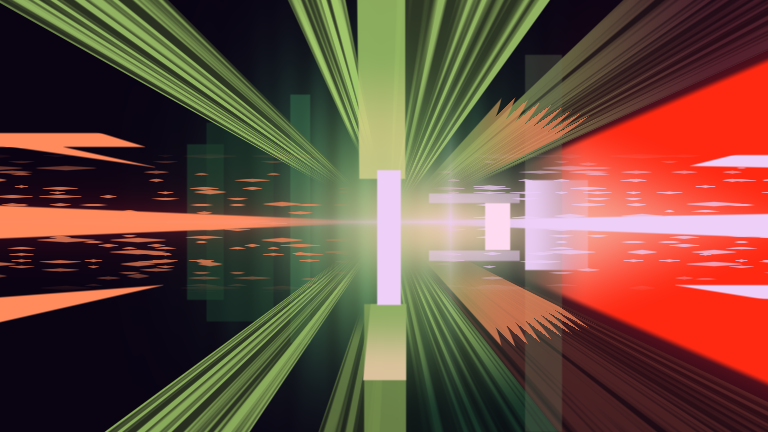
Give the GLSL for this background, as a Shadertoy shader.

```glsl
#define VANISH vec2(0.903, 0.486)
#define NIGHT vec3(0.035, 0.01, 0.07)
#define FOREST vec3(0.15, 0.34, 0.24)
#define OLIVE vec3(0.52, 0.64, 0.34)
#define SALMON vec3(1.0, 0.54, 0.36)
#define RED vec3(1.0, 0.16, 0.07)
#define LAVENDER vec3(0.93, 0.81, 0.97)
#define CREAM vec3(0.98, 0.83, 0.70)
#define WEDGE_SLOPE 0.43
#define DASH_LAYERS 3

float px; // edge softness in canvas heights

float hash(vec2 p) {
    return fract(sin(dot(p, vec2(127.1, 311.7))) * 4375.8);
}

float slope(vec2 cell, vec2 offset) {
    float a = 6.283 * hash(cell);
    return dot(vec2(cos(a), sin(a)), offset);
}

float gradientNoise(vec2 p) {
    vec2 i = floor(p), f = fract(p), u = f * f * (3.0 - 2.0 * f);
    vec2 e = vec2(1, 0);
    return mix(mix(slope(i, f), slope(i + e.xy, f - e.xy), u.x),
               mix(slope(i + e.yx, f - e.yx), slope(i + 1.0, f - 1.0), u.x), u.y);
}

float edge(float d) { return smoothstep(-px, px, d); }

float box(vec2 p, vec2 lo, vec2 hi) {
    vec2 d = min(p - lo, hi - p);
    return edge(d.x) * edge(d.y);
}

// Strands that converge on the vanishing point, bounded by two slopes
vec3 fan(vec3 base, vec2 p, vec2 span, float start, float strands, vec3 tint, float opacity) {
    float d = max(p.y, 0.001), r = p.x / d;
    float inside = edge((r - span.x) * d) * edge((span.y - r) * d);
    inside *= smoothstep(start, start + 0.08, p.y);
    float n = gradientNoise(vec2(r * strands, p.y * 1.5));
    n += 0.5 * gradientNoise(vec2(r * strands * 2.3, 7.3));
    float strand = smoothstep(-0.3, 0.3, n);
    return mix(base, tint * (0.5 + 0.65 * strand), inside * opacity * (0.6 + 0.4 * strand));
}

// Flat sliver opening outward from its tip
float shard(vec2 p, vec2 tip, vec2 slopes, float cap) {
    float d = (p.x - tip.x) * sign(tip.x), y = p.y - tip.y;
    return edge(d) * edge(y - slopes.x * d) * edge(slopes.y * d - y) * edge(cap - abs(p.y));
}

// Scattered thin dashes near the horizon
float dashes(vec2 p) {
    float sum = 0.0;
    for (int i = 0; i < DASH_LAYERS; i++) {
        float k = float(i);
        vec2 g = p * vec2(6.0 + 3.0 * k, 36.0 + 17.0 * k) + k * 0.37;
        vec2 id = floor(g), f = abs(fract(g) - 0.5);
        float len = 0.15 + 0.3 * hash(id + 3.1);
        float thick = 0.16 * (1.0 - f.x / len);
        sum += step(0.68, hash(id + k)) * smoothstep(-0.05, 0.08, thick - f.y + 0.04) * edge((len - f.x) * 0.1);
    }
    return min(sum, 1.0) * smoothstep(0.17, 0.08, abs(p.y)) * smoothstep(0.08, 0.2, abs(p.x));
}

void mainImage(out vec4 fragColor, in vec2 fragCoord) {
    px = 1.2 / iResolution.y;
    vec2 p = fragCoord / iResolution.y - VANISH;
    vec2 down = vec2(p.x, -p.y);
    float x = p.x, y = p.y, ay = abs(y);

    // Green haze with vertical streaks
    float streak = gradientNoise(vec2(x * 26.0, y * 1.2));
    vec2 h = p / vec2(0.31, 0.34);
    vec3 col = mix(NIGHT, FOREST * (1.1 + 0.7 * streak), exp(-dot(h, h)));
    col = mix(col, FOREST * 0.8, 0.55 * box(p, vec2(-0.47, -0.18), vec2(-0.385, 0.18)));
    col = mix(col, FOREST * 0.7, 0.5 * box(p, vec2(-0.425, -0.23), vec2(-0.27, 0.23)));
    col = mix(col, FOREST * 1.3, 0.5 * box(p, vec2(-0.231, -0.28), vec2(-0.185, 0.295)));

    // Red wedge and its dim halo
    float rim = WEDGE_SLOPE * x - ay;
    float right = smoothstep(0.28, 0.46, x);
    col = mix(col, vec3(0.42, 0.08, 0.12), 0.75 * right * exp(-max(-rim, 0.0) * 9.0));
    float heat = smoothstep(0.3, 0.78, x * 0.7 + ay * 1.8);
    vec3 fire = mix(vec3(0.97, 0.6, 0.54), RED, heat);
    col = mix(col, fire, right * smoothstep(-0.008, 0.012, rim));

    // Upper and lower fans
    col = fan(col, p, vec2(-1.78, -1.0), 0.08, 17.0, OLIVE, 0.95);
    col = fan(col, p, vec2(-0.46, -0.2), 0.15, 26.0, OLIVE * 1.1, 0.95);
    col = fan(col, p, vec2(0.03, 0.72), 0.06, 20.0, OLIVE * 1.05, 0.9);
    col = fan(col, p, vec2(1.05, 2.2), 0.07, 16.0, mix(OLIVE, vec3(0.3, 0.13, 0.17), smoothstep(0.1, 0.8, x)), 0.75);
    col = fan(col, down, vec2(-1.36, -0.67), 0.08, 20.0, OLIVE * 0.95, 0.95);
    col = fan(col, down, vec2(-0.34, -0.05), 0.2, 22.0, OLIVE * 0.7, 0.8);
    col = fan(col, down, vec2(0.05, 0.8), 0.1, 20.0, mix(OLIVE, FOREST * 0.6, smoothstep(0.2, 0.45, -y)), 0.8);
    col = fan(col, down, vec2(0.8, 2.1), 0.1, 15.0, vec3(0.36, 0.17, 0.15), 0.6);
    col = mix(col, vec3(0.38, 0.42, 0.32), 0.35 * box(p, vec2(0.3125, -0.486), vec2(0.398, 0.387)));

    // Serrated plates on the right
    float ratio = x / max(ay, 0.001);
    float reach = 0.34 - 0.05 * ratio - 0.045 * fract(ratio * 8.0);
    float plate = edge(reach - ay) * edge((ratio - 0.9) * ay) * edge((2.0 - ratio) * ay) * smoothstep(0.07, 0.16, ay);
    col = mix(col, mix(OLIVE, SALMON, smoothstep(0.13, 0.36, x + 0.08 * step(y, 0.0))), 0.7 * plate);

    // Central shaft
    vec3 shaft = mix(CREAM * vec3(0.95, 1.0, 0.8), OLIVE * 1.15, smoothstep(0.15, 0.4, y));
    col = mix(col, shaft, 0.9 * box(p, vec2(-0.07 - 0.012 * y, 0.1), vec2(0.035, 0.6)));
    col = mix(col, OLIVE * 0.85, 0.9 * box(p, vec2(-0.06, -0.5), vec2(0.037, -0.19)));
    col = mix(col, mix(OLIVE, CREAM * 0.95, smoothstep(-0.18, -0.34, y)), 0.9 * box(p, vec2(-0.045 + 0.1 * (y + 0.19), -0.366), vec2(0.037, -0.19)));

    // Core glow and horizon light
    vec2 g = p / vec2(0.2, 0.25), c = (p - vec2(0.14, -0.01)) / vec2(0.25, 0.11);
    col = mix(col, vec3(0.62, 0.76, 0.46), 0.65 * exp(-dot(g, g)));
    col = mix(col, CREAM, 0.85 * exp(-dot(c, c)));
    col += vec3(0.3, 0.05, 0.05) * exp(-ay * 24.0) * smoothstep(-0.1, -0.4, x);

    // Slivers, dashes and horizontal beams
    vec3 spark = mix(SALMON, LAVENDER, smoothstep(-0.1, 0.25, x));
    float slivers = shard(p, vec2(-0.567, 0.174), vec2(0.0, 0.311), 0.206)
        + shard(p, vec2(-0.544, 0.127), vec2(0.142, 0.22), 0.185)
        + shard(p, vec2(-0.525, -0.146), vec2(-0.227, -0.075), 0.3)
        + shard(p, vec2(0.694, 0.13), vec2(-0.02, 0.25), 0.155)
        + shard(p, vec2(0.66, -0.146), vec2(-0.16, 0.0), 0.178);
    col = mix(col, spark, min(slivers + 0.75 * dashes(p), 1.0));
    float beam = x < 0.0 ? edge(-0.042 * x - ay) : edge(0.029 * x - abs(y + 0.01 * x) + 0.002);
    col = mix(col, spark, beam * smoothstep(0.02, 0.35, abs(x)));
    col = mix(col, LAVENDER, 0.75 * exp(-ay * 130.0) * exp(-abs(x - 0.1) * 4.0));

    // Bright upright panels
    float veil = box(p, vec2(0.3125, -0.111), vec2(0.458, 0.097));
    col = mix(col, LAVENDER, veil * mix(0.95, 0.3, smoothstep(0.32, 0.45, x)));
    float ledges = box(p, vec2(0.09, 0.044), vec2(0.3, 0.066)) + box(p, vec2(0.09, -0.09), vec2(0.3, -0.066));
    col = mix(col, LAVENDER, 0.55 * ledges);
    col = mix(col, LAVENDER, 0.7 * exp(-abs(x - 0.14) * 70.0 - ay * 12.0));
    col = mix(col, vec3(1.0, 0.86, 0.95), box(p, vec2(0.22, -0.065), vec2(0.278, 0.044)));
    col = mix(col, LAVENDER, box(p, vec2(-0.03, -0.192), vec2(0.025, 0.12)));

    fragColor = vec4(clamp(col, 0.0, 1.0), 1.0);
}
```
